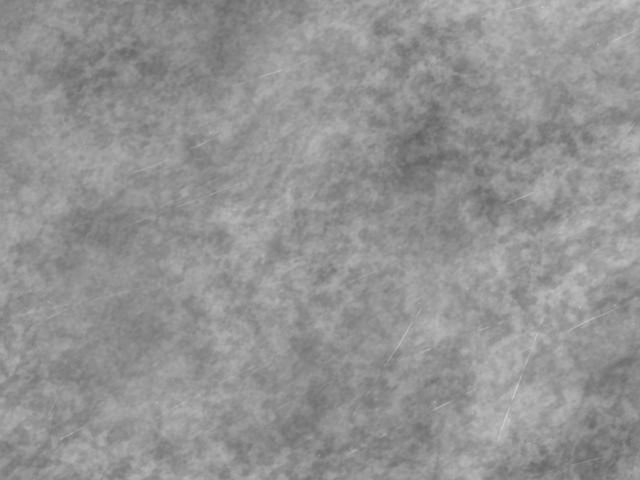
A Shadertoy shader for this texture:

```glsl
// Worn grey plaster: soft warped clouds, blotchy mottling and fine grain,
// all built from layered value noise and leaning along a shared diagonal.
// Long, thin, broken pale scratches and a few tiny specks lie on top.

const float BASE_GREY = 0.513;
const float CLOUD_SCALE = 2.6;
const float CLOUD_CONTRAST = 0.46;
const float MOTTLE_SCALE = 19.0;
const float MOTTLE_CONTRAST = 0.19;
const float FLAKE_SCALE = 62.0;
const float FLAKE_CONTRAST = 0.075;
const float GRAIN_SCALE = 150.0;
const float GRAIN_CONTRAST = 0.055;
const float GRAIN_ANGLE = 0.55;
const int SCRATCH_COUNT = 40;
const float SCRATCH_ANGLE = 0.38;
const float STEEP_ANGLE = 1.05;
const float SCRATCH_WIDTH = 0.0012;
const float SCRATCH_LIGHT = 0.11;
const float SPECK_SCALE = 26.0;
const float SPECK_LIGHT = 0.12;

float hash(vec2 cell) {
    uvec2 q = uvec2(ivec2(cell)) * uvec2(1597334673u, 3812015801u);
    uint n = (q.x ^ q.y) * 1597334673u;
    n = (n ^ (n >> 15)) * 2246822519u;
    n ^= n >> 13;
    return float(n >> 8) / 16777216.0;
}

mat2 rotation(float angle) {
    float c = cos(angle), s = sin(angle);
    return mat2(c, -s, s, c);
}

// Value noise, centred on zero
float noise(vec2 p) {
    vec2 cell = floor(p), f = fract(p);
    f = f * f * (3.0 - 2.0 * f);
    float low = mix(hash(cell), hash(cell + vec2(1, 0)), f.x);
    float high = mix(hash(cell + vec2(0, 1)), hash(cell + vec2(1, 1)), f.x);
    return mix(low, high, f.y) - 0.5;
}

float fbm(vec2 p, int octaves) {
    float sum = 0.0, weight = 0.5;
    for (int i = 0; i < octaves; i++) {
        sum += weight * noise(p);
        p = rotation(0.65) * p * 2.03 + 17.3;
        weight *= 0.5;
    }
    return sum;
}

// Thin, slightly bowed lines that fade at the ends and break along the way
float scratches(vec2 p, float aspect, float pixel) {
    float light = 0.0;
    for (int i = 0; i < SCRATCH_COUNT; i++) {
        float id = float(i);
        vec2 centre = vec2(hash(vec2(id, 101)) * aspect, hash(vec2(id, 102)));
        float spread = hash(vec2(id, 103)) - 0.5;
        float angle = (i % 5 == 0 ? STEEP_ANGLE : SCRATCH_ANGLE) + 0.35 * spread;
        float pick = hash(vec2(id, 104));
        float halfLength = mix(0.03, 0.23, pick * pick);
        vec2 q = rotation(angle) * (p - centre);
        q.y += 0.25 * spread * q.x * q.x + 0.002 * noise(vec2(q.x * 25.0, id));
        float line = 1.0 - smoothstep(0.0, SCRATCH_WIDTH + pixel, abs(q.y));
        float ends = 1.0 - smoothstep(0.3, 1.0, abs(q.x) / halfLength);
        float breaks = smoothstep(-0.35, 0.3, noise(vec2(q.x * 55.0, id * 7.0)));
        float strength = mix(0.3, 1.0, pow(hash(vec2(id, 105)), 2.0));
        light += line * ends * breaks * strength;
    }
    return min(light, 1.0);
}

// Sparse pale dots, at most one in each cell
float specks(vec2 p, float pixel) {
    vec2 cell = floor(p * SPECK_SCALE);
    vec2 jitter = vec2(hash(cell + 211.0), hash(cell + 307.0));
    float d = length(p - (cell + mix(vec2(0.2), vec2(0.8), jitter)) / SPECK_SCALE);
    float present = step(0.985, hash(cell + 409.0));
    return present * (1.0 - smoothstep(0.0, 0.0012 + pixel, d));
}

void mainImage(out vec4 fragColor, in vec2 fragCoord) {
    float pixel = 1.0 / iResolution.y;
    vec2 p = fragCoord * pixel;
    vec2 q = rotation(GRAIN_ANGLE) * p;
    vec2 drawn = q * vec2(0.72, 1.15);
    vec2 blotchy = q * vec2(0.9, 1.1);

    // Clouds, bent by a second noise field
    vec2 warp = vec2(fbm(q * 4.0 + 31.0, 4), fbm(q * 4.0 + 67.0, 4));
    float cloud = fbm(drawn * CLOUD_SCALE + 0.8 * warp + 5.0, 6);

    // Surface wear, stronger in some patches than in others
    float wear = 1.0 + 1.0 * noise(p * 4.5 + 83.0);
    float mottle = fbm(blotchy * MOTTLE_SCALE + 2.0 * warp + 41.0, 4);

    // Flakes get crisp rims by steepening the middle of the noise range
    float flakeNoise = fbm(blotchy * FLAKE_SCALE + 3.0 * warp + 59.0, 3);
    float flakes = smoothstep(-0.22, 0.22, flakeNoise) - 0.5;
    float grain = noise(blotchy * GRAIN_SCALE + 71.0);

    float grey = BASE_GREY + CLOUD_CONTRAST * cloud;
    grey += wear * (MOTTLE_CONTRAST * mottle + FLAKE_CONTRAST * flakes);
    grey += GRAIN_CONTRAST * grain;
    grey += SCRATCH_LIGHT * scratches(p, iResolution.x * pixel, pixel);
    grey += SPECK_LIGHT * specks(p, pixel);
    fragColor = vec4(vec3(clamp(grey, 0.0, 1.0)), 1.0);
}
```
